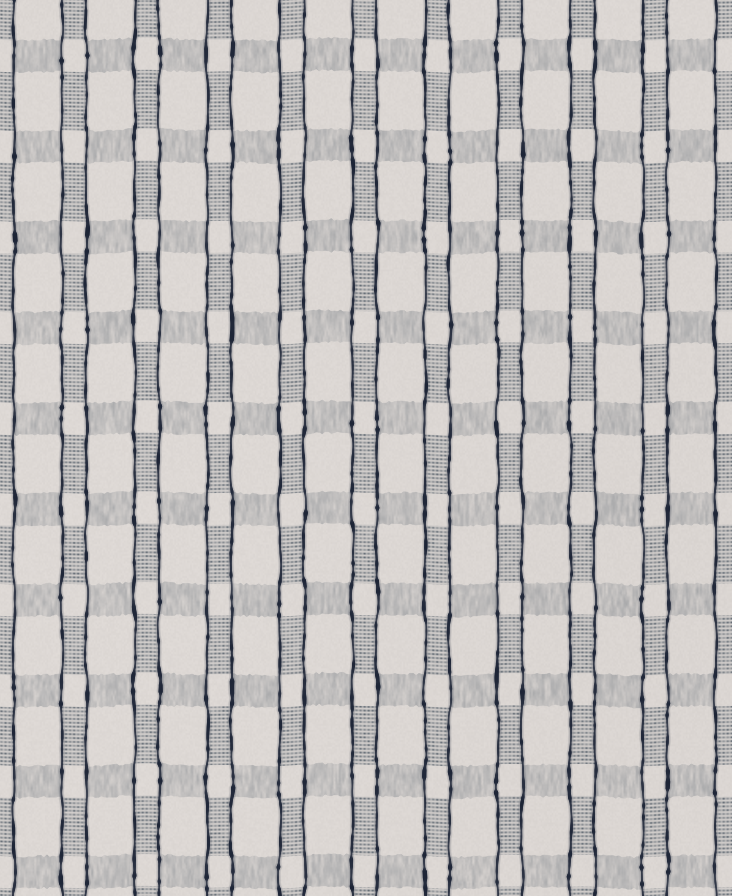
Reproduce this texture procedurally as a Shadertoy shader.

```glsl
// Woven check: cream cloth with pale hatched bands, meshed vertical strips and
// knotted navy cords. A cell grid places strips and bands, hashed threads fill
// them, and layered sines bend the cords.

#define REPEATS vec2(10.08, 9.88)   // cells across and down
#define ORIGIN vec2(0.021, 0.27)    // first strip and band centre, in cells
#define CELL_RATIO 1.247            // cell height over cell width
#define STRIP_HALF 0.162            // half width of a meshed strip
#define BAND_HALF 0.220             // half height of a hatched band
#define CORD_HALF 0.014             // half width of a cord between knots
#define THREADS 24.0                // hatch threads per cell
#define MESH vec2(18.0, 19.0)       // mesh threads per cell width
#define CREAM vec3(0.862, 0.842, 0.828)
#define INK vec3(0.24, 0.29, 0.34)
#define NAVY vec3(0.11, 0.14, 0.21)

const float TAU = 6.2831853;

float hash(vec2 p) {
    p = fract(p * vec2(0.1031, 0.1137));
    p += dot(p, p.yx + 33.33);
    return fract((p.x + p.y) * p.x * 91.7);
}

// Smoothly blended hash lattice
float noise(vec2 p) {
    vec2 i = floor(p), f = fract(p);
    f = f * f * (3.0 - 2.0 * f);
    float low = mix(hash(i), hash(i + vec2(1, 0)), f.x);
    float high = mix(hash(i + vec2(0, 1)), hash(i + vec2(1, 1)), f.x);
    return mix(low, high, f.y);
}

// Antialiased inside of a signed distance
float coverage(float dist, float pixel) {
    return 1.0 - smoothstep(-0.7 * pixel, 0.7 * pixel, dist);
}

void mainImage(out vec4 fragColor, in vec2 fragCoord) {
    vec2 uv = fragCoord / iResolution.xy;
    float pixel = REPEATS.x / iResolution.x;

    // Cell grid, slightly bent by the weave
    vec2 grid = uv * REPEATS - ORIGIN;
    grid.y += 0.010 * sin(grid.x * 2.3) + 0.007 * sin(grid.x * 5.1 + 1.0);
    vec2 cell = round(grid);
    vec2 cloth = grid * vec2(1.0, CELL_RATIO);
    vec2 local = (grid - cell) * vec2(1.0, CELL_RATIO);

    // Cords bow outward in the bands and wander along their length
    float side = local.x < 0.0 ? -1.0 : 1.0;
    float cordId = cell.x * 2.0 + side * 0.5 + 40.5;
    float bow = 1.0 - smoothstep(0.12, 0.36, abs(local.y));
    float wander = 0.008 * sin(cloth.y * 3.7 + cordId * 2.4)
                 + 0.005 * sin(cloth.y * 11.0 + cordId * 4.1);
    float edgeDist = abs(local.x) - STRIP_HALF - 0.018 * bow + side * wander;
    float inStrip = coverage(edgeDist, pixel);

    // Bands with ragged thread ends
    float ragged = 0.03 * (noise(vec2(cloth.x * THREADS, cell.y * 7.0) + 60.0) - 0.5);
    float inBand = coverage(abs(local.y) - BAND_HALF + ragged * (1.0 - inStrip), pixel);

    // Plain cloth: faint grain and slow tone drift
    float grain = noise(cloth * vec2(46.0, 38.0) + 200.0) - 0.5;
    float drift = sin(uv.x * 4.0 + 1.0) * sin(uv.y * 3.0 + 0.4);
    vec3 color = CREAM + 0.022 * grain + 0.006 * drift;

    // Hatch: vertical streaks of uneven strength
    float streak = noise(vec2(cloth.x * THREADS, cloth.y * 7.0) + 90.0);
    float fine = noise(vec2(cloth.x * THREADS * 1.7, cloth.y * 13.0) + 300.0);
    float hatch = 0.045 + 0.17 * streak + 0.10 * fine;
    color = mix(color, INK, hatch * inBand * (1.0 - inStrip));

    // Mesh: dashed horizontal threads cut by pale uprights
    vec2 wave = 0.5 + 0.5 * cos(TAU * vec2(local.x, cloth.y) * MESH);
    float dash = noise(cloth * MESH + 150.0);
    float mesh = 0.08 + wave.y * (0.20 + 0.28 * wave.x) * (0.7 + 0.7 * dash);
    color = mix(color, INK, mesh * inStrip * (1.0 - inBand));

    // Cords: knots swell along the line, most in the bands
    float knot = noise(vec2(cordId * 9.0, cloth.y * 13.0 + 70.0));
    float cordHalf = CORD_HALF + (0.012 + 0.010 * bow) * knot * knot;
    float cordDist = abs(edgeDist) - cordHalf;
    float fuzz = 0.22 * (1.0 - smoothstep(0.0, 0.035, cordDist));
    float cord = max(coverage(cordDist, pixel) * (0.82 + 0.18 * knot), fuzz);
    color = mix(color, NAVY, cord);

    fragColor = vec4(color, 1.0);
}
```
